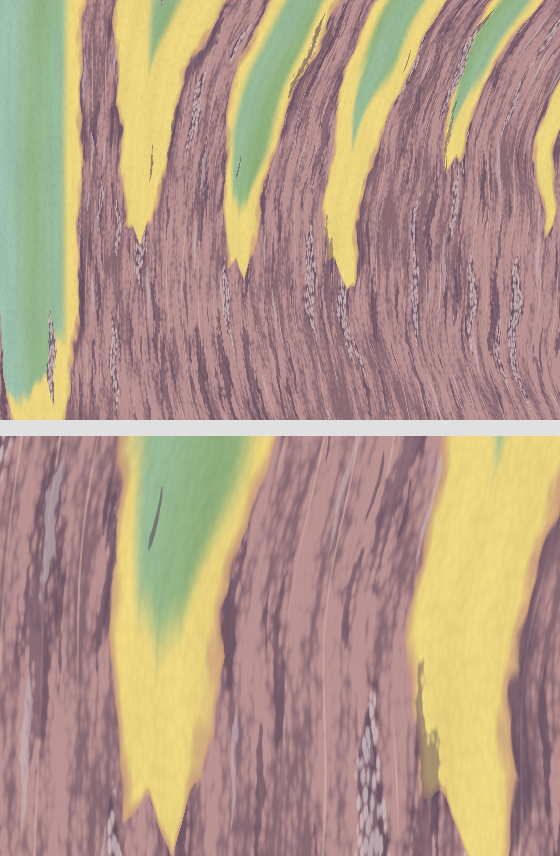
Top: the whole. Bottom: its middle third, enlarged.
A Shadertoy shader for this texture:

```glsl
const vec3 BROWN = vec3(0.735, 0.575, 0.575);
const vec3 DARK_BROWN = vec3(0.535, 0.415, 0.450);
const vec3 ROT = vec3(0.38, 0.30, 0.37);
const vec3 PAPER = vec3(0.80, 0.73, 0.74);
const vec3 VEIN = vec3(0.86, 0.71, 0.67);
const vec3 YELLOW = vec3(0.92, 0.83, 0.50);
const vec3 TAN = vec3(0.79, 0.62, 0.49);
const vec3 LEAF = vec3(0.56, 0.68, 0.48);
const vec3 PALE_LEAF = vec3(0.61, 0.75, 0.67);

const float STRIP_START = 0.09;
const float STRIP_STEP = 0.24;
const float DEAD_STREAKS = 0.55;
const float LIVE_STREAKS = 0.12;
const vec2 STREAK_GRID = vec2(20.0, 5.0);
const vec2 FLECK_GRID = vec2(44.0, 9.0);
const int STRIPS = 6;
// Per strip: half width, tip height, green half width, green tip height
const vec4 STRIP[STRIPS] = vec4[STRIPS](
    vec4(0.105, -0.30, 0.116, -0.06),
    vec4(0.088, 0.36, 0.034, 0.74),
    vec4(0.080, 0.27, 0.056, 0.38),
    vec4(0.080, 0.28, 0.055, 0.58),
    vec4(0.066, 0.53, 0.046, 0.58),
    vec4(0.046, 0.36, 0.000, 1.00));

vec2 hash2(vec2 p) {
    p = vec2(dot(p, vec2(127.1, 311.7)), dot(p, vec2(269.5, 183.3)));
    return fract(sin(p) * 43758.55);
}

// Distance to the nearest jittered cell centre
float cellular(vec2 p) {
    vec2 cell = floor(p);
    float nearest = 4.0;
    for (int j = -1; j <= 1; j++)
    for (int i = -1; i <= 1; i++) {
        vec2 c = cell + vec2(i, j);
        vec2 d = c + hash2(c) - p;
        nearest = min(nearest, dot(d, d));
    }
    return sqrt(nearest);
}

// Scattered lens shapes: x is depth inside the lens, y its random id
vec2 streaks(vec2 p, float density) {
    vec2 cell = floor(p);
    vec2 best = vec2(-1.0, 0.0);
    for (int j = -1; j <= 1; j++)
    for (int i = -1; i <= 1; i++) {
        vec2 c = cell + vec2(i, j);
        vec2 rnd = hash2(c + 37.0);
        vec2 d = p - c - 0.2 - 0.6 * hash2(c);
        d.x += 0.06 * sin(d.y * 9.0 + rnd.x * 40.0);
        vec2 size = vec2(mix(0.10, 0.30, rnd.x * rnd.x), mix(0.25, 0.8, rnd.x));
        float depth = 1.0 - abs(d.x) / size.x - d.y * d.y / (size.y * size.y);
        if (rnd.y < density && depth > best.x) best = vec2(depth, fract(rnd.y * 57.0));
    }
    return best;
}

// Straightens the bent fibres: x runs across them, y along the leaf
vec2 fibreSpace(vec2 p) {
    float d = p.y - 0.38;
    float bend = 0.43 * d * d * smoothstep(0.1, 0.75, p.x);
    bend += 0.02 * smoothstep(0.85, 1.35, p.x) * sin(p.y * 10.0 + p.x * 3.0);
    bend += 0.004 * sin(p.y * 25.0 + p.x * 6.0) * smoothstep(0.2, 1.0, p.x);
    return vec2(p.x - bend, p.y);
}

// Living strips: x is the inset from the edge, y the amount of green
vec2 livingStrips(vec2 f) {
    float ragged = f.y + 0.13 * (cellular(f * vec2(24.0, 1.5)) - 0.5);
    vec2 result = vec2(-1.0, 0.0);
    for (int i = 0; i < STRIPS; i++) {
        vec4 s = STRIP[i];
        float across = f.x - STRIP_START - STRIP_STEP * float(i);
        float tip = smoothstep(s.y, s.y + 0.09, ragged);
        float halfWidth = s.x * mix(0.4, 1.0, smoothstep(s.y, s.y + 0.7, f.y));
        result.x = max(result.x, halfWidth * tip - 0.03 * (1.0 - tip) - abs(across));
        float core = s.z * smoothstep(s.w, s.w + 0.28, ragged) - 0.012;
        float shift = i == 0 ? -0.04 : -0.005;
        result.y = max(result.y, smoothstep(-0.010, 0.012, core - abs(across - shift)));
    }
    result.x += 0.022 * (cellular(f * vec2(16.0, 5.0)) - 0.5);
    result.x += 0.009 * (cellular(f * vec2(70.0, 18.0)) - 0.5);
    return result;
}

void mainImage(out vec4 fragColor, in vec2 fragCoord) {
    vec2 f = fibreSpace(fragCoord / iResolution.y);
    float coarse = cellular(f * vec2(50.0, 5.0));
    float fine = cellular(f * vec2(170.0, 16.0));
    float grain = cellular(f * vec2(230.0, 70.0));
    float patches = cellular(f * vec2(9.0, 4.0));
    float broad = sin(f.x * 13.0 + 2.0 * sin(f.y * 4.0)) * sin(f.y * 7.0 + f.x * 5.0);

    // Dead tissue with fibres and thin pale veins
    float tone = 0.45 * coarse + 0.3 * fine + 0.25 * grain + 0.09 * broad;
    vec3 dead = mix(BROWN, DARK_BROWN, smoothstep(0.28, 0.64, tone));
    float vein = abs(fract(f.x * 31.0 + 0.2 * sin(f.y * 7.0 + f.x * 30.0)) - 0.5) / 31.0;
    dead = mix(dead, VEIN, 0.6 * smoothstep(0.0015, 0.0003, vein) * smoothstep(0.25, 0.6, patches));

    // Living tissue, green at the core and tan at the rim
    vec2 strip = livingStrips(f);
    float folds = 0.5 + 0.5 * sin(f.x * 48.0 + 1.2 * sin(f.y * 3.0));
    vec3 green = mix(LEAF, PALE_LEAF, clamp(0.55 * folds + 0.5 * smoothstep(0.2, 0.0, f.x), 0.0, 1.0));
    vec3 live = mix(mix(TAN, YELLOW, smoothstep(0.0, 0.010, strip.x)), green, strip.y);
    live *= 1.0 + 0.05 * (0.5 - grain) + 0.05 * (0.5 - coarse);

    // Dark rot gathers along the rim
    float alive = smoothstep(-0.0015, 0.0015, strip.x);
    float rim = smoothstep(-0.020, -0.003, strip.x) * smoothstep(0.35, 0.6, patches + 0.3 * (fine - 0.5));
    vec3 color = mix(mix(dead, ROT, 0.7 * rim), live, alive);

    // Rotten streaks frayed along the fibres, some with a papery centre
    float fray = 0.8 * (fine - 0.5) + 0.6 * (grain - 0.5);
    vec2 streak = streaks(f * STREAK_GRID, mix(DEAD_STREAKS, LIVE_STREAKS, alive));
    float depth = streak.x + fray;
    color = mix(color, ROT, mix(0.5, 0.85, streak.y) * smoothstep(-0.05, 0.4, depth));
    float paper = smoothstep(0.25, 0.5, streak.x - fray) * step(0.5, streak.y);
    color = mix(color, mix(PAPER, DARK_BROWN, smoothstep(0.3, 0.75, grain)), 0.8 * paper);

    // Small flecks, dark or papery
    vec2 fleck = streaks(f * FLECK_GRID + 11.0, mix(0.4, 0.03, alive));
    vec3 fleckColor = fleck.y > 0.72 ? PAPER : ROT;
    color = mix(color, fleckColor, 0.6 * smoothstep(0.0, 0.45, fleck.x + fray));

    fragColor = vec4(color, 1.0);
}
```
